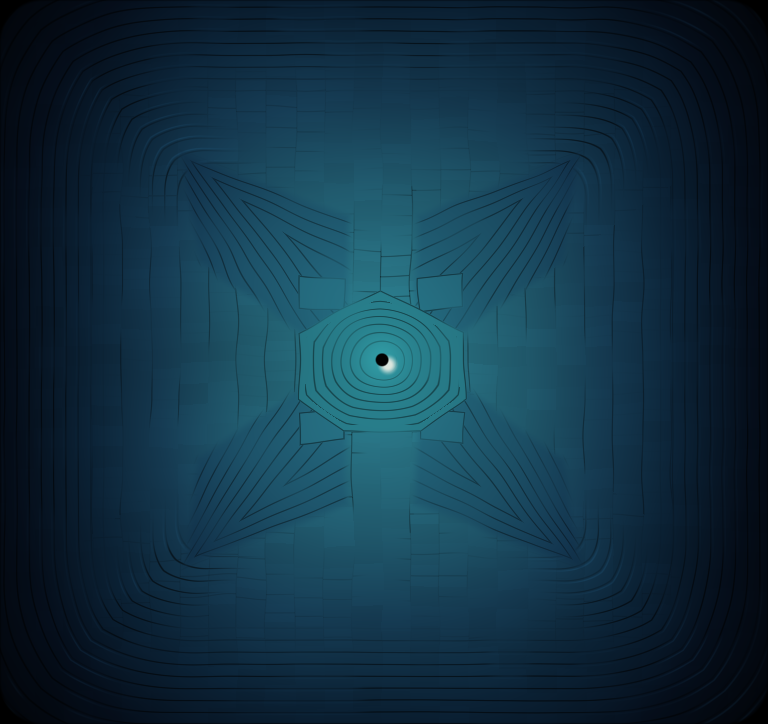
Write a Shadertoy shader that draws this background.

```glsl
// A teal chamber seen down its axis: nested rounded frames, four feathered
// diagonal arms and a ringed hexagon around a dark pupil. Each part is a
// distance field; its contours become thin, slightly wavering engraved lines.

#define CENTER vec2(0.4975, 0.503)
#define FRAME_STEP 0.0165
#define ARM_STEP 0.0165
#define RING_STEP 0.0115
#define BRICK vec2(0.040, 0.028)
#define WOBBLE 0.006
#define LINE_WIDTH 0.0003
#define PUPIL_RADIUS 0.0088

float hash(vec2 p) {
    vec3 q = fract(p.xyx * 0.1031);
    q += dot(q, q.yzx + 33.33);
    return fract((q.x + q.y) * q.z);
}

float noise(vec2 p) {
    vec2 i = floor(p), f = fract(p);
    f = f * f * (3.0 - 2.0 * f);
    return mix(mix(hash(i), hash(i + vec2(1, 0)), f.x),
               mix(hash(i + vec2(0, 1)), hash(i + vec2(1, 1)), f.x), f.y);
}

float smoothMax(float a, float b, float k) {
    float h = max(k - abs(a - b), 0.0) / k;
    return max(a, b) + h * h * k * 0.25;
}

// Anti-aliased stroke around the zero of a distance
float stroke(float d, float px) {
    return 1.0 - smoothstep(0.0, LINE_WIDTH + px, abs(d));
}

// Strokes along every contour of a distance
float contours(float d, float gap, float px) {
    return stroke((fract(d / gap) - 0.5) * gap, px);
}

float inside(float d, float soft) {
    return 1.0 - smoothstep(-soft, soft, d);
}

// Radial palette, from the bright core to the black rim
vec3 depthColor(float r) {
    vec3 tones[7] = vec3[7](
        vec3(0.165, 0.51, 0.56), vec3(0.155, 0.435, 0.50),
        vec3(0.125, 0.345, 0.42), vec3(0.082, 0.225, 0.315),
        vec3(0.042, 0.130, 0.205), vec3(0.018, 0.052, 0.100),
        vec3(0.008, 0.020, 0.040));
    float t = clamp(r / 0.193, 0.0, 5.999);
    int i = int(t);
    return mix(tones[i], tones[i + 1], fract(t));
}

void mainImage(out vec4 fragColor, in vec2 fragCoord) {
    float px = 1.0 / iResolution.y;
    vec2 p = (fragCoord - CENTER * iResolution.xy) * px;
    vec2 waver = vec2(noise(p * 19.0), noise(p * 19.0 + 71.0)) - 0.5;
    vec2 w = p + WOBBLE * waver;
    vec2 a = abs(w);
    float broken = smoothstep(0.2, 0.65, noise(p * 17.0 + 13.0));

    // Base light, stretched vertically
    vec2 e = pow(abs(p) / vec2(0.53, 0.62), vec2(2.7));
    vec3 col = depthColor(pow(e.x + e.y, 1.0 / 2.7));
    col *= 0.95 + 0.10 * noise(p * 8.0 + 5.0);

    // Distance fields of the main parts
    vec2 b = abs(p + 0.35 * WOBBLE * waver) * vec2(0.965, 1.0);
    float bend = mix(0.05, 0.20, smoothstep(0.26, 0.48, max(b.x, b.y)));
    float frame = smoothMax(b.x, b.y, bend);
    float upperEdge = (a.y - 0.37 * a.x - 0.182) * 0.94;
    float lowerEdge = (1.53 * a.x - a.y - 0.133) / 1.83;
    float arm = max(max(upperEdge, 0.048 - a.x),
                max((0.7 * a.x - 0.04 - a.y) / 1.22, a.x - 0.142 * a.y - 0.232));
    float roof = w.y > 0.0 ? (a.y + 0.51 * a.x - 0.096) * 0.89
               : max(a.y - 0.1, (a.y + 0.74 * a.x - 0.138) * 0.80);
    float hexagon = max(a.x - 0.114, roof);
    vec2 corner = abs(a - vec2(0.082, 0.092 + 0.1 * (a.x - 0.08))) - vec2(0.031, 0.022);
    float panel = max(max(corner.x, corner.y), -hexagon);

    float hexMask = inside(hexagon, 2.0 * px);
    float panelMask = inside(panel, 2.0 * px);
    float armMask = inside(arm, 0.008) * (1.0 - hexMask) * (1.0 - panelMask);
    float openMask = (1.0 - armMask) * (1.0 - hexMask) * (1.0 - panelMask);

    // Brickwork: columns with staggered, partly missing courses
    vec2 cell = w / BRICK;
    float column = floor(cell.x);
    cell.y += 0.5 * hash(vec2(column, 3.0));
    float tint = hash(vec2(column, floor(cell.y)) + 40.0);
    col *= 1.0 + openMask * 0.06 * (tint - 0.5);
    float sideBand = step(a.y, 0.7 * a.x - 0.04);
    float shaft = inside(a.x - 0.046, px) * inside(a.y - 0.24, px);
    float courses = contours(cell.y * BRICK.y, BRICK.y, px) * step(0.3, tint);
    float columns = contours(w.x + 0.5 * BRICK.x, BRICK.x, px);
    float bricks = columns * (0.08 + 0.24 * max(shaft, sideBand))
                 + courses * (0.13 + 0.16 * shaft) * (1.0 - 0.8 * sideBand);
    float ink = openMask * bricks * broken * (1.0 - smoothstep(0.36, 0.42, frame));

    // Nested frames: complete at the rim, only corners further in
    float diagonal = 1.0 - smoothstep(0.02, 0.12, abs(a.x - a.y));
    float frameMask = max(smoothstep(0.35, 0.44, frame),
                          diagonal * smoothstep(0.25, 0.29, frame)) * openMask;
    ink = max(ink, frameMask * (0.2 + 0.35 * broken) * contours(frame, FRAME_STEP, px));
    float sheen = frameMask * contours(frame - 0.003, FRAME_STEP, px);
    col += vec3(0.012, 0.032, 0.045) * sheen * (1.0 - broken) * (0.4 + diagonal);

    // Feathered arms: chevrons that converge at the tip
    float spread = 0.5 + 2.6 * length(a - vec2(0.272, 0.283));
    float chevron = max(upperEdge, lowerEdge) / spread;
    col = mix(col, col * vec3(0.87, 0.90, 0.95), armMask);
    ink = max(ink, armMask * (0.16 + 0.22 * broken) * contours(chevron, ARM_STEP, px / spread));

    // Corner panels and the hexagon outline
    col = mix(col, vec3(0.13, 0.41, 0.50), 0.4 * panelMask);
    ink = max(ink, (0.12 + 0.3 * broken) * max(stroke(panel, px), stroke(hexagon, px)));

    // Core rings, round at the middle and flattened outwards
    float r = length(p);
    float ring = mix(length(w * vec2(0.92, 1.06)), hexagon + 0.1, 0.5 * smoothstep(0.05, 0.12, r));
    col = mix(col, vec3(0.15, 0.51, 0.55), 0.5 * hexMask);
    ink = max(ink, hexMask * (0.2 + 0.22 * broken) * contours(ring, RING_STEP, px)
                 * smoothstep(0.018, 0.024, r) * step(hexagon, -0.009));
    col *= 1.0 - ink;

    // Glow, pale crescent and pupil
    col += vec3(0.03, 0.09, 0.08) * exp(-r * r * 900.0);
    float crescent = 1.0 - smoothstep(0.004, 0.016, length(p - vec2(0.008, -0.007)));
    col = mix(col, vec3(0.86, 0.90, 0.87), crescent);
    col = mix(col, vec3(0.003), inside(r - PUPIL_RADIUS, px));

    // Rounded outer border
    vec2 halfSize = 0.5 * iResolution.xy * px;
    vec2 rim = abs(fragCoord * px - halfSize) - halfSize + 0.06;
    col *= inside(length(max(rim, 0.0)) - 0.06, 2.0 * px);
    fragColor = vec4(col, 1.0);
}
```
